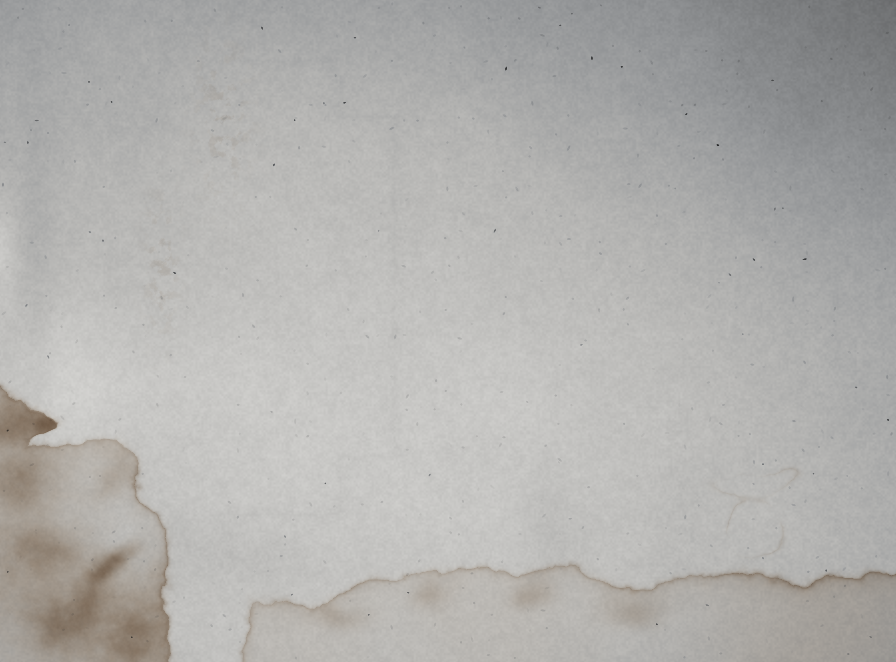
A WebGL 2 fragment shader for this texture:

```glsl
#version 300 es
precision highp float;
// Aged grey paper with a dark corner, dust, ghost print and brown water stains.

#define PAPER_LIGHT 0.775
#define CORNER_SHADE 0.11
#define GRAIN 0.05
#define MOTTLE 0.05
#define EDGE_WOBBLE 0.034
#define EDGE_FRAY 0.011
#define RIM_WIDTH 0.0030
#define STAIN_ABSORB vec3(0.68, 0.92, 1.18)
#define ASPECT 1.355

uniform vec2 u_resolution;
out vec4 fragColor;

float hash(vec2 p) {
  vec3 q = fract(p.xyx * 0.1031);
  q += dot(q, q.yzx + 33.33);
  return fract((q.x + q.y) * q.z);
}

float noise(vec2 p) {
  vec2 i = floor(p), f = fract(p);
  f = f * f * (3.0 - 2.0 * f);
  return mix(mix(hash(i), hash(i + vec2(1, 0)), f.x),
             mix(hash(i + vec2(0, 1)), hash(i + vec2(1, 1)), f.x), f.y);
}

float fbm(vec2 p) {
  float sum = 0.0, amp = 0.5;
  for (int i = 0; i < 5; i++) {
    sum += amp * noise(p);
    p = mat2(1.6, 1.2, -1.2, 1.6) * p + 17.3;
    amp *= 0.5;
  }
  return sum;
}

// Soft elliptical spot; centre in uv, radii in canvas heights.
float spot(vec2 uv, vec2 centre, vec2 radii) {
  vec2 d = (uv - centre) * vec2(ASPECT, 1.0) / radii;
  return exp(-dot(d, d));
}

float box(vec2 p, vec2 lo, vec2 hi) {
  vec2 d = max(lo - p, p - hi);
  return max(d.x, d.y);
}

float smoothMin(float a, float b, float k) {
  float h = max(k - abs(a - b), 0.0) / k;
  return min(a, b) - h * h * k * 0.25;
}

// Height of the lower stain along x; below the canvas left of its end.
float shoreline(float x) {
  float h = 0.148 * smoothstep(0.247, 0.288, x) - 0.06 + 0.045 * smoothstep(0.345, 0.42, x);
  h += 0.012 * (exp(-pow((x - 0.54) / 0.025, 2.0)) + exp(-pow((x - 0.63) / 0.03, 2.0)));
  h -= 0.02 * exp(-pow((x - 0.71) / 0.03, 2.0)) + 0.011 * exp(-pow((x - 0.9) / 0.025, 2.0));
  return h;
}

float lowerStain(vec2 uv) {
  float slope = (shoreline(uv.x + 0.002) - shoreline(uv.x - 0.002)) / (0.004 * ASPECT);
  return (uv.y - shoreline(uv.x)) / sqrt(1.0 + slope * slope);
}

// Left pool joined to a pointed tongue above it.
float leftStain(vec2 uv) {
  float side = (uv.x - 0.188 + 0.04 * smoothstep(0.2, 0.27, uv.y)) * ASPECT;
  float top = uv.y - 0.325 - 0.016 * smoothstep(0.06, 0.12, uv.x);
  float pool = -smoothMin(-side, -top, 0.03);
  float tip = (uv.x - mix(0.03, 0.064, smoothstep(0.335, 0.357, uv.y))) * ASPECT;
  float tongue = max((uv.y - 0.412 + 0.8 * uv.x) * 0.86, tip);
  return min(pool, tongue);
}

// Dried edge: crisp outside, fading inward.
float rim(float d) {
  return exp(-abs(d) / RIM_WIDTH) + 0.4 * exp(-abs(d) / 0.014) * step(d, 0.0);
}

// Short random fibres, one chance per grid cell.
float dust(vec2 p, float cells, float chance) {
  vec2 id = floor(p * cells), f = fract(p * cells) - 0.5;
  f -= 0.5 * (vec2(hash(id + 3.1), hash(id + 7.7)) - 0.5);
  float a = 6.283 * hash(id + 11.9);
  f = mat2(cos(a), sin(a), -sin(a), cos(a)) * f;
  f.x *= mix(0.4, 1.0, hash(id + 23.0));
  float present = step(hash(id + 41.0), chance) * hash(id + 59.0);
  return present * (1.0 - smoothstep(0.04, 0.11, length(f)));
}

void main() {
  vec2 uv = gl_FragCoord.xy / u_resolution;
  vec2 p = uv * vec2(ASPECT, 1.0);
  float cloud = fbm(p * 5.0), fine = fbm(p * 60.0) - 0.48;

  // Paper lighting
  vec2 e = uv - vec2(0.4, 0.34);
  float light = PAPER_LIGHT - dot(e * e, vec2(0.27, 0.28));
  light -= CORNER_SHADE * exp(-6.0 * dot(uv - 1.0, uv - 1.0));
  light += MOTTLE * (cloud - 0.48) + 0.05 * spot(uv, vec2(0.07, 0.42), vec2(0.09, 0.1));
  light += 0.06 * spot(uv, vec2(0.0, 0.62), vec2(0.025, 0.07));
  light -= 0.03 * spot(uv, vec2(0.04, 0.62), vec2(0.025, 0.25));
  light -= 0.03 * spot(uv, vec2(0.27, 0.16), vec2(0.12, 0.05));
  light -= 0.025 * spot(uv, vec2(0.61, 0.22), vec2(0.04, 0.09));

  // Ghost print, scuffs, grain and dust
  float frame = min(box(uv, vec2(0.1, 0.31), vec2(0.44, 0.823)),
                    box(uv, vec2(0.1, 0.223), vec2(0.38, 0.908)));
  light -= 0.016 * exp(-abs(frame) / 0.005) * smoothstep(0.22, 0.28, uv.x);
  float scuffArea = spot(uv, vec2(0.25, 0.82), vec2(0.04, 0.11)) + spot(uv, vec2(0.18, 0.6), vec2(0.025, 0.1));
  float scuff = scuffArea * smoothstep(0.5, 0.7, fbm(p * 90.0));
  light += GRAIN * (0.6 * noise(p * 330.0) + 0.4 * noise(p * 170.0) - 0.5) + 0.03 * fine;
  light -= 0.1 * dust(p, 48.0, 0.2) + 0.45 * dust(p + 5.0, 62.0, 0.012);
  vec3 colour = light * mix(vec3(0.985, 1.0, 1.014), vec3(1.003, 1.0, 0.988), smoothstep(0.55, 0.74, light));

  // Stain outlines, frayed at two scales
  float wobble = EDGE_WOBBLE * (fbm(p * 17.0) - 0.48) + EDGE_FRAY * fine;
  float dLow = lowerStain(uv) + wobble;
  float dLeft = leftStain(uv) + wobble;
  float inLow = 1.0 - smoothstep(-0.003, 0.002, dLow);
  float inLeft = 1.0 - smoothstep(-0.003, 0.002, dLeft);

  // Lower pool pigment
  float right = smoothstep(0.65, 1.0, uv.x);
  vec2 w = uv + 0.06 * (vec2(fbm(p * 9.0), fbm(p * 9.0 + 40.0)) - 0.48);
  float lowInk = 0.03 + 0.07 * right + 0.1 * (cloud - 0.45);
  for (int i = 0; i < 4; i++) {
    float x = 0.378 + 0.111 * float(i);
    lowInk += 0.14 * spot(w, vec2(x, shoreline(x) - 0.03), vec2(0.032, 0.023));
  }
  float ink = inLow * lowInk + rim(dLow) * (0.15 + 0.18 * right) * (0.5 + noise(p * 18.0));

  // Left pool pigment, with slanted brown patches
  vec2 slant = vec2(w.x, w.y - 0.9 * (w.x - 0.12));
  float leftInk = mix(0.17, 0.05, smoothstep(0.08, 0.3, uv.y)) + 0.35 * (cloud - 0.48);
  leftInk += 0.5 * spot(slant, vec2(0.122, 0.14), vec2(0.045, 0.022));
  leftInk += 0.32 * spot(w, vec2(0.08, 0.065), vec2(0.05, 0.035));
  leftInk += 0.24 * spot(w, vec2(0.16, 0.04), vec2(0.035, 0.04));
  leftInk += 0.22 * spot(w, vec2(0.055, 0.18), vec2(0.05, 0.035));
  leftInk += 0.28 * spot(w, vec2(0.035, 0.285), vec2(0.045, 0.035));
  leftInk += 0.14 * spot(w, vec2(0.13, 0.285), vec2(0.03, 0.03));
  leftInk += 0.42 * spot(w, vec2(0.015, 0.365), vec2(0.04, 0.032));
  leftInk += 0.5 * spot(uv, vec2(0.052, 0.359), vec2(0.02, 0.013));
  leftInk *= 1.0 + 0.7 * fine;
  ink += inLeft * max(leftInk, 0.0) + rim(dLeft) * 0.22 * (0.5 + noise(p * 15.0));

  // Faint dried ring on the right
  vec2 r = p + 0.05 * (vec2(fbm(p * 14.0), fbm(p * 14.0 + 9.0)) - 0.48);
  float bowl = length((r - vec2(1.147, 0.2)) / vec2(0.043, 0.053)) - 1.0;
  float brim = length((r - vec2(1.145, 0.278)) / vec2(0.064, 0.02)) - 1.0;
  float ring = smoothMin(bowl * 0.045, brim * 0.025, 0.015);
  ink += 0.1 * exp(-abs(ring) / 0.002) * smoothstep(0.1, 0.5, noise(p * 22.0)) + 0.07 * scuff;

  fragColor = vec4(clamp(colour * exp(-ink * STAIN_ABSORB), 0.0, 1.0), 1.0);
}
```
